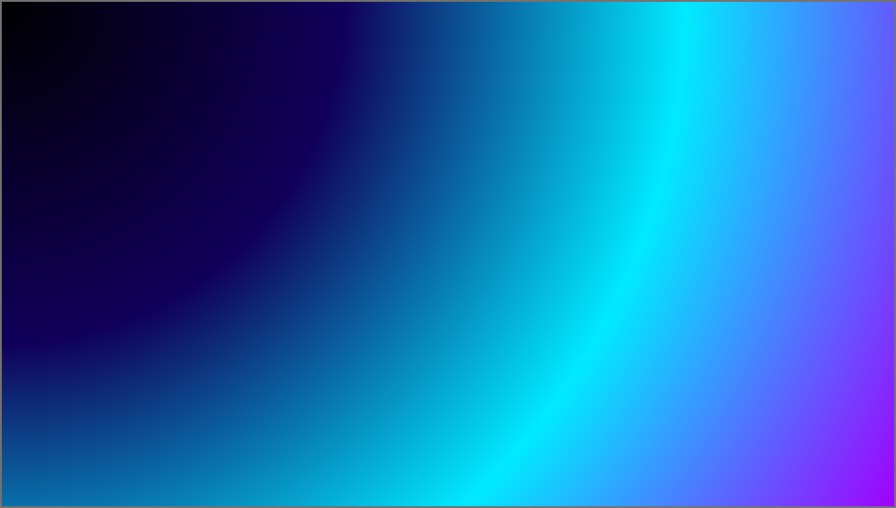
A Shadertoy shader for this background:

```glsl
#define CORE_COLOR  vec3(0.0, 0.0, 0.0)
#define NIGHT_COLOR vec3(0.065, 0.0, 0.355)
#define CYAN_COLOR  vec3(0.0, 0.918, 1.0)
#define EDGE_COLOR  vec3(0.63, 0.0, 1.0)
#define FRAME_COLOR vec3(0.45)
#define FRAME_WIDTH 0.0036

// Four evenly spaced colour stops for t in 0..1
vec3 radialRamp(float t) {
    float s = 3.0 * clamp(t, 0.0, 1.0);
    vec3 color = mix(CORE_COLOR, NIGHT_COLOR, clamp(s, 0.0, 1.0));
    color = mix(color, CYAN_COLOR, clamp(s - 1.0, 0.0, 1.0));
    return mix(color, EDGE_COLOR, clamp(s - 2.0, 0.0, 1.0));
}

void mainImage(out vec4 fragColor, in vec2 fragCoord) {
    // Canvas height is one unit
    float pixel = 1.0 / iResolution.y;
    vec2 size = iResolution.xy * pixel;
    vec2 p = fragCoord * pixel;

    // Circular gradient from the top left to the far corner of the panel
    vec2 center = vec2(FRAME_WIDTH, size.y - FRAME_WIDTH);
    float reach = length(size - 2.0 * FRAME_WIDTH);
    vec3 color = radialRamp(length(p - center) / reach);

    // Thin antialiased frame
    vec2 inset = min(p, size - p);
    float border = min(inset.x, inset.y) - FRAME_WIDTH;
    float frame = clamp(0.5 - border / pixel, 0.0, 1.0);
    color = mix(color, FRAME_COLOR, frame);

    fragColor = vec4(color, 1.0);
}
```
